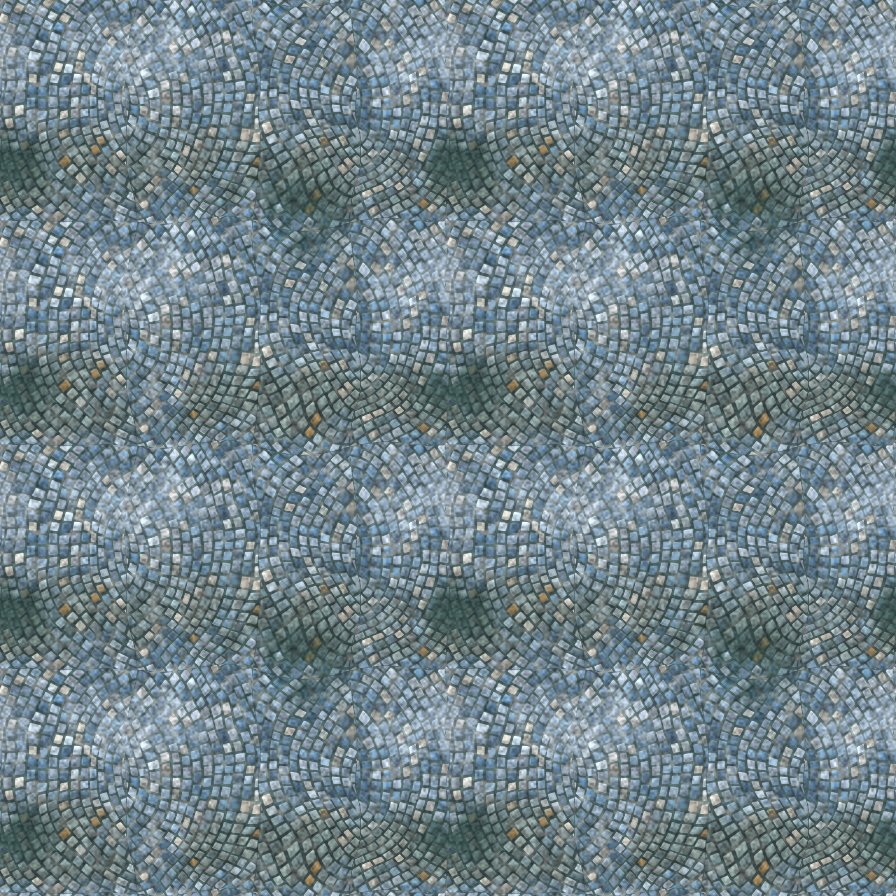
Write a Shadertoy shader that draws this texture.

```glsl
// Weathered blue-grey cobbles laid in bowed courses, with mossy bands.
// A repeat holds a wide and a narrow fan; each half fan is a polar grid of
// rounded stones, and wrapping noise adds crooked courses, bleaching and moss.

#define ROWS 4.0          // rows of fans; a repeat is two rows wide
#define STONE 0.045       // stone size relative to a row
#define GAP 0.07          // half width of a joint, in stones
#define BOW 0.2           // shift of the arc centres, larger is flatter
#define SPLIT 0.58        // share of the repeat taken by the wide fan
#define GRAIN 0.75        // strength of the fine surface texture
#define BLUE vec3(0.34, 0.47, 0.58)
#define PALE vec3(0.68, 0.72, 0.76)
#define SAND vec3(0.72, 0.69, 0.64)
#define OLIVE vec3(0.46, 0.51, 0.46)
#define RUST vec3(0.50, 0.38, 0.22)
#define JOINT vec3(0.30, 0.38, 0.38)

const float TAU = 6.28319;
const vec2 REPEAT = vec2(2.0, 1.0);   // wrap of the stonework, in rows
const vec2 WEATHER = vec2(2.0, 2.0);  // wrap of the moss, in rows

float hash(vec3 p) {
    p = fract(p * 0.1031);
    p += dot(p, p.zyx + 31.32);
    return fract((p.x + p.y) * p.z);
}

// Value noise that wraps after "period" rows
float noise(vec2 p, float scale, vec2 period, float seed) {
    p *= scale;
    vec2 wrap = period * scale, i = floor(p), f = fract(p);
    f = f * f * (3.0 - 2.0 * f);
    vec2 a = mod(i, wrap), b = mod(i + 1.0, wrap);
    return mix(mix(hash(vec3(a, seed)), hash(vec3(b.x, a.y, seed)), f.x),
               mix(hash(vec3(a.x, b.y, seed)), hash(vec3(b, seed)), f.x), f.y);
}

float clouds(vec2 p, float scale, vec2 period, float seed) {
    return 0.45 * noise(p, scale, period, seed)
         + 0.3 * noise(p, scale * 2.0, period, seed + 1.0)
         + 0.25 * noise(p, scale * 6.0, period, seed + 2.0);
}

vec2 shift(vec2 p, float scale, float seed) {
    return vec2(noise(p, scale, REPEAT, seed), noise(p, scale, REPEAT, seed + 4.0)) - 0.5;
}

// Soft patch around a point, wrapped by "period"
float patchAt(vec2 p, vec2 centre, float radius, vec2 period) {
    vec2 d = mod(p - centre + 0.5 * period, period) - 0.5 * period;
    return 1.0 - smoothstep(0.2 * radius, radius, length(d * vec2(0.7, 1.0)));
}

void mainImage(out vec4 fragColor, in vec2 fragCoord) {
    vec2 p = fragCoord / iResolution.xy * ROWS;
    float pixel = ROWS / (iResolution.y * STONE);

    // Crooked half fans, bowed outward from their middle line
    vec2 q = p + 0.08 * shift(p, 3.0, 3.0) + 0.025 * shift(p, 8.0, 13.0);
    float u = fract(q.x / REPEAT.x), v = fract(q.y), narrow = step(SPLIT, u);
    float x = REPEAT.x * (u - mix(0.5 * SPLIT, 0.5 + 0.5 * SPLIT, narrow));
    float halfWidth = mix(SPLIT, 1.0 - SPLIT, narrow);
    float side = x < 0.0 ? -1.0 : 1.0;
    float fan = 2.0 * narrow + side;
    vec2 f = vec2(x + side * BOW, v - 0.56);

    // Rings of whole stones
    float r = length(f) / STONE, ring = floor(r);
    float count = floor(TAU * (ring + 0.5) / 1.1);
    float turn = fract(atan(f.y, f.x) / TAU + hash(vec3(ring, fan + 3.0, 5.0)));
    float angle = turn * count;
    vec3 id = vec3(floor(angle), ring, fan * 17.0 + 40.0);
    float arc = TAU * (ring + 0.5) / count;
    vec2 local = vec2((fract(angle) - 0.5) * arc, fract(r) - 0.5);

    // Rounded stone, cut where two fans meet
    float tint = hash(id), tone = hash(id + 41.0), odd = hash(id + 83.0);
    vec2 halfSize = vec2(0.5 * arc, 0.5) - GAP - 0.08 * vec2(tone, odd);
    vec2 d = abs(local) - halfSize + 0.12;
    float dist = length(max(d, 0.0)) + min(max(d.x, d.y), 0.0) - 0.12;
    float border = min(min(halfWidth - abs(x), abs(x)), min(v, 1.0 - v)) / STONE;
    dist = max(dist, 0.5 * GAP - border);
    float stone = 1.0 - smoothstep(-0.6 * pixel, 0.6 * pixel, dist);

    // Moss lies low in every row, with dark stains that differ by row
    float cloud = clouds(p, 4.0, WEATHER, 11.0);
    float band = smoothstep(0.0, 0.1, v) * (1.0 - smoothstep(0.25, 0.55, v));
    float moss = band * smoothstep(0.2, 0.6, cloud);
    float stain = max(patchAt(p, vec2(0.05, 0.27), 0.2, REPEAT),
                      patchAt(p, vec2(1.28, 1.03), 0.28, WEATHER));
    stain *= smoothstep(0.25, 0.55, cloud);
    float bleach = max(patchAt(p, vec2(0.68, 0.8), 0.3, REPEAT),
                       patchAt(p, vec2(1.9, 0.74), 0.25, REPEAT));
    bleach *= smoothstep(0.25, 0.65, clouds(p, 6.0, REPEAT, 23.0));

    // Stone colours
    vec3 col = mix(BLUE, PALE, tint * 0.9);
    col = mix(col, OLIVE, 0.7 * moss);
    col = mix(col, SAND, 0.8 * smoothstep(0.82, 0.95, odd));
    col = mix(col, RUST, 0.8 * step(0.97, tone) * band);
    col *= 0.86 + 0.3 * tone;

    // Raised edges catch light from the upper left
    vec2 outward = normalize(f);
    vec2 slope = outward * local.y + vec2(-outward.y, outward.x) * local.x;
    col += 0.15 * dot(slope, vec2(-0.5, 0.8));

    // Joints with pale grit, weathering and surface grain
    vec3 joint = mix(JOINT, SAND, 0.5 * smoothstep(0.5, 0.9, noise(p, 32.0, REPEAT, 31.0)));
    col = mix(joint * (1.0 - 0.25 * moss), col, stone);
    col = mix(col, PALE * 1.15, 0.6 * bleach);
    col = mix(col, JOINT * vec3(0.6, 0.75, 0.72), 0.7 * stain);
    float grain = 0.5 * (noise(p, 48.0, REPEAT, 37.0) + noise(p, 96.0, REPEAT, 43.0));
    fragColor = vec4(clamp(col * (1.0 + GRAIN * (grain - 0.5)), 0.0, 1.0), 1.0);
}
```
